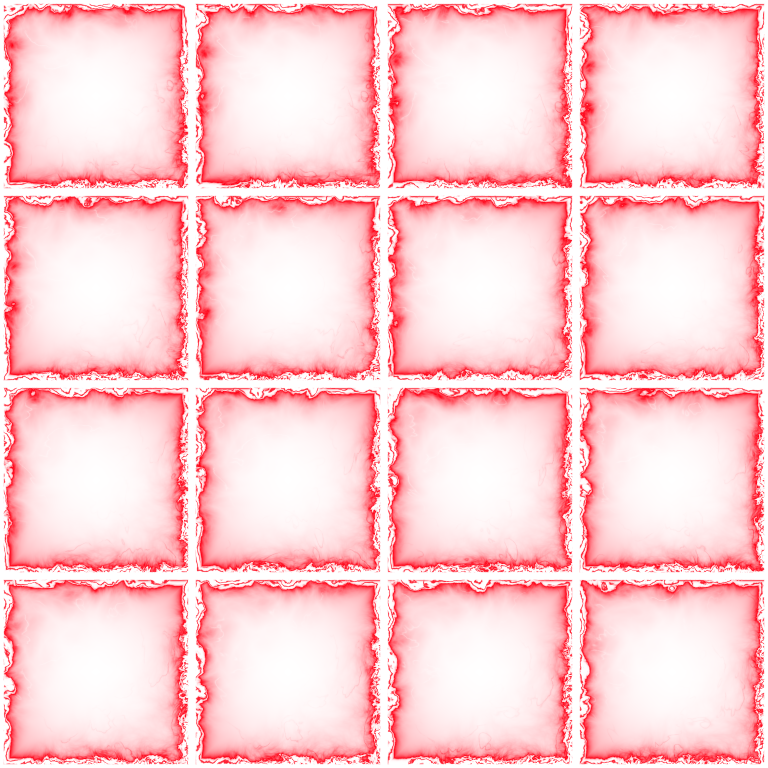
A Shadertoy shader for this pattern:

```glsl
// Four by four glowing panels with burning red rims, parted by white gutters.
// Folded, layered sines push the rim in and out; the glow decays exponentially
// inward, and contour curls fill the strip between the rim and the gutter.

// Folded sine octaves, normalised to about 0..0.9; gain sets the roughness.
float turbulence(vec2 p, float phase, float gain) {
    float sum = 0.0, weight = 0.0, amplitude = 1.0;
    for (int i = 0; i < 5; i++) {
        p = mat2(0.8, -0.6, 0.6, 0.8) * p * 1.9 + phase;
        p += 0.4 * sin(p.yx + 1.7);
        sum += amplitude * abs(sin(p.x) * cos(p.y));
        weight += amplitude;
        amplitude *= gain;
    }
    return sum / weight;
}

// Amount of red at a point of the canvas.
float panelTone(vec2 uv) {
    vec2 cell = floor(uv * 4.0);
    vec2 p = fract(uv * 4.0) - 0.5;
    float phase = 0.31 * (cell.x + 4.0 * (3.0 - cell.y));

    // Distance to the border: square at the rim, rounded towards the centre
    vec2 inset = 0.5 - abs(p);
    float border = min(inset.x, inset.y);
    float rounded = inset.x * inset.y / max(length(inset), 1e-4);
    float inner = smoothstep(0.05, 0.2, border);
    float depth = mix(border, rounded, inner);

    // Soft blobs at left and top, jagged spikes at right and bottom
    float jagged = smoothstep(-0.35, 0.35, p.x - p.y);
    float folds = turbulence(p * 8.0, phase, mix(0.5, 0.72, jagged) - 0.12 * inner);
    float bulge = mix(folds, 0.8 - folds, jagged);
    float rim = depth - 0.018 - (0.085 - 0.035 * inner) * bulge;
    float inside = max(rim, 0.0);

    // Narrow hot rim over a broad glow
    float tone = 0.45 * exp(-inside / 0.016) + 0.56 * exp(-inside / 0.08) - 0.01;

    // Thin veins: pale wisps at left and top, dark cracks at right and bottom
    float veins = turbulence(p * 2.6 + 4.0, phase * 0.4, 0.55);
    float vein = exp(-abs(veins - 0.42) / 0.012) * smoothstep(0.25, 0.5, folds);
    tone *= 1.0 + vein * mix(-0.4, 0.9, jagged) * smoothstep(0.0, 0.03, inside);

    // Outside the rim: a white halo, then red curls along noise contours
    float curl = turbulence(p * 6.0 + 2.0, phase, mix(0.45, 0.65, jagged));
    float wave = 0.5 + 0.5 * cos(6.2832 * (rim * 32.0 + curl * 2.2));
    float curls = pow(wave, 5.0) * smoothstep(-0.002, -0.012, rim);
    if (rim < 0.0) tone = max(exp(rim / 0.004), 0.9 * curls);

    // Broken straight line along the top
    float topLine = exp(-abs(0.477 - p.y) / 0.004);
    tone = max(tone, topLine * smoothstep(0.3, 0.55, curl));

    return clamp(tone, 0.0, 1.0) * smoothstep(0.017, 0.024, border);
}

void mainImage(out vec4 fragColor, in vec2 fragCoord) {
    // Average a 2 by 2 grid of samples
    float tone = 0.0;
    for (int i = 0; i < 4; i++) {
        vec2 offset = vec2(i % 2, i / 2) * 0.5 - 0.25;
        tone += 0.25 * panelTone((fragCoord + offset) / iResolution.xy);
    }
    fragColor = vec4(mix(vec3(1.0), vec3(1.0, 0.0, 0.08), tone), 1.0);
}
```
